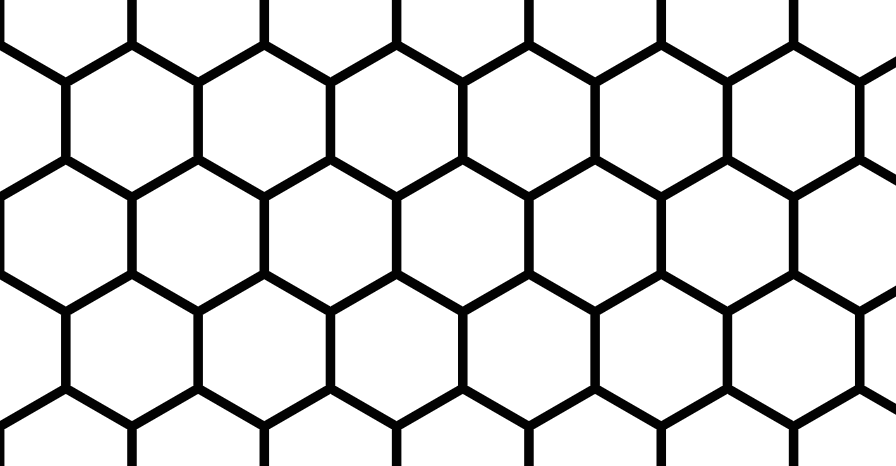
This pattern is drawn by a Shadertoy shader. Its source:

```glsl
// Honeycomb lattice: black outlines of pointy-top hexagons on white.

// Lengths are fractions of the canvas width
const float CELL_WIDTH = 0.14768;               // flat side to flat side
const float LINE_WIDTH = 0.01065;
const vec2  CELL_ORIGIN = vec2(0.0165, -0.0029); // a cell centre, from canvas centre
const vec3  PAPER = vec3(1.0);
const vec3  INK = vec3(0.008);

const vec2 LATTICE = vec2(1.0, 1.7320508);      // rectangle holding two cells

// Offset from the nearest hexagon centre, for cells of unit width
vec2 hexLocal(vec2 p) {
    vec2 a = p - LATTICE * floor(p / LATTICE + 0.5);
    vec2 b = p - LATTICE * (floor(p / LATTICE) + 0.5);
    return dot(a, a) < dot(b, b) ? a : b;
}

// Distance from a point inside a unit-width hexagon to its border
float hexBorder(vec2 q) {
    q = abs(q);
    return 0.5 - max(q.x, dot(q, 0.5 * LATTICE));
}

void mainImage(out vec4 fragColor, in vec2 fragCoord) {
    vec2 p = (fragCoord - 0.5 * iResolution.xy) / iResolution.x - CELL_ORIGIN;
    float border = CELL_WIDTH * hexBorder(hexLocal(p / CELL_WIDTH));

    // Blend across one pixel at the line edge
    float pixel = 1.0 / iResolution.x;
    float line = clamp(0.5 + (0.5 * LINE_WIDTH - border) / pixel, 0.0, 1.0);
    fragColor = vec4(mix(PAPER, INK, line), 1.0);
}
```
